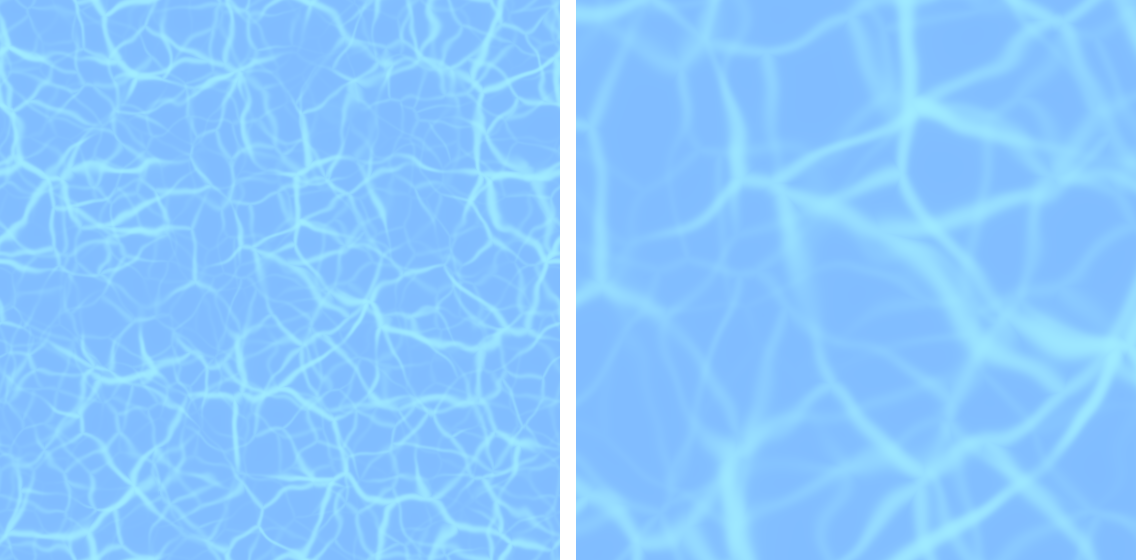
Left, the full canvas; right, a detail of the centre.
Write a Shadertoy shader that draws this texture.

```glsl
// Sunlit pool water: pale caustic webs over clear blue, tiling on both axes.

const vec3 WATER_BLUE = vec3(0.502, 0.738, 1.0);
const vec3 LIGHT_CYAN = vec3(0.635, 0.935, 1.0);

// Random pair in 0..1 for a lattice cell that wraps after "period" cells
vec2 hashCell(vec2 cell, float period, float seed) {
    vec3 p = fract(vec3(mod(cell, period), seed).xyx * vec3(0.1031, 0.1030, 0.0973) + seed * 0.137);
    p += dot(p, p.yzx + 33.33);
    return fract((p.xx + p.yz) * p.zy);
}

// Two channels of smooth wrapping value noise
vec2 wrapNoise(vec2 uv, float period, float seed) {
    vec2 p = uv * period;
    vec2 cell = floor(p);
    vec2 f = p - cell;
    f = f * f * f * (f * (f * 6.0 - 15.0) + 10.0);
    vec2 low = mix(hashCell(cell, period, seed),
                   hashCell(cell + vec2(1, 0), period, seed), f.x);
    vec2 high = mix(hashCell(cell + vec2(0, 1), period, seed),
                    hashCell(cell + vec2(1, 1), period, seed), f.x);
    return mix(low, high, f.y);
}

// Bends the plane so that straight cell borders become wavy
vec2 ripple(vec2 uv, float seed) {
    vec2 broad = wrapNoise(uv, 7.0, seed) - 0.5;
    vec2 middle = wrapNoise(uv, 18.0, seed + 3.0) - 0.5;
    vec2 fine = wrapNoise(uv, 37.0, seed + 7.0) - 0.5;
    return uv + 0.042 * broad + 0.023 * middle + 0.009 * fine;
}

// Distance to the nearest Voronoi border, in canvas units
float borderDistance(vec2 uv, float cells, float seed) {
    vec2 p = uv * cells;
    vec2 home = floor(p);
    vec2 nearestCell = home;
    vec2 nearest = vec2(8.0);
    for (int y = -1; y <= 1; y++)
    for (int x = -1; x <= 1; x++) {
        vec2 cell = home + vec2(x, y);
        vec2 toSite = cell + hashCell(cell, cells, seed) - p;
        if (dot(toSite, toSite) < dot(nearest, nearest)) {
            nearest = toSite;
            nearestCell = cell;
        }
    }
    float border = 8.0;
    for (int y = -2; y <= 2; y++)
    for (int x = -2; x <= 2; x++) {
        vec2 cell = nearestCell + vec2(x, y);
        vec2 toSite = cell + hashCell(cell, cells, seed) - p;
        vec2 gap = toSite - nearest;
        if (dot(gap, gap) > 0.0001)
            border = min(border, dot(0.5 * (nearest + toSite), normalize(gap)));
    }
    return border / cells;
}

// One web of light whose strands swell and fade across the canvas
float causticWeb(vec2 uv, float cells, float width, float strength, float seed) {
    float patches = mix(wrapNoise(uv, 9.0, seed + 11.0).x, wrapNoise(uv, 16.0, seed + 17.0).y, 0.35);
    float power = mix(0.1, 1.0, smoothstep(0.25, 0.8, patches));
    float d = borderDistance(ripple(uv, seed), cells, seed + 23.0);
    float w = width * mix(0.8, 1.15, power);
    float core = exp(-d * d / (w * w));
    float halo = exp(-d / (1.8 * w));
    return strength * power * (0.92 * core + 0.08 * halo);
}

void mainImage(out vec4 fragColor, in vec2 fragCoord) {
    vec2 uv = fragCoord / iResolution.xy;

    // Bold strands first, then progressively fainter and finer ones
    float light = causticWeb(uv, 7.0, 0.0052, 1.45, 1.0);
    light += causticWeb(uv, 9.0, 0.0046, 0.90, 5.0);
    light += causticWeb(uv, 11.0, 0.0042, 0.50, 9.0);
    light += causticWeb(uv, 14.0, 0.0040, 0.24, 14.0);

    float glow = 1.0 - exp(-1.2 * light);
    fragColor = vec4(mix(WATER_BLUE, LIGHT_CYAN, glow), 1.0);
}
```
